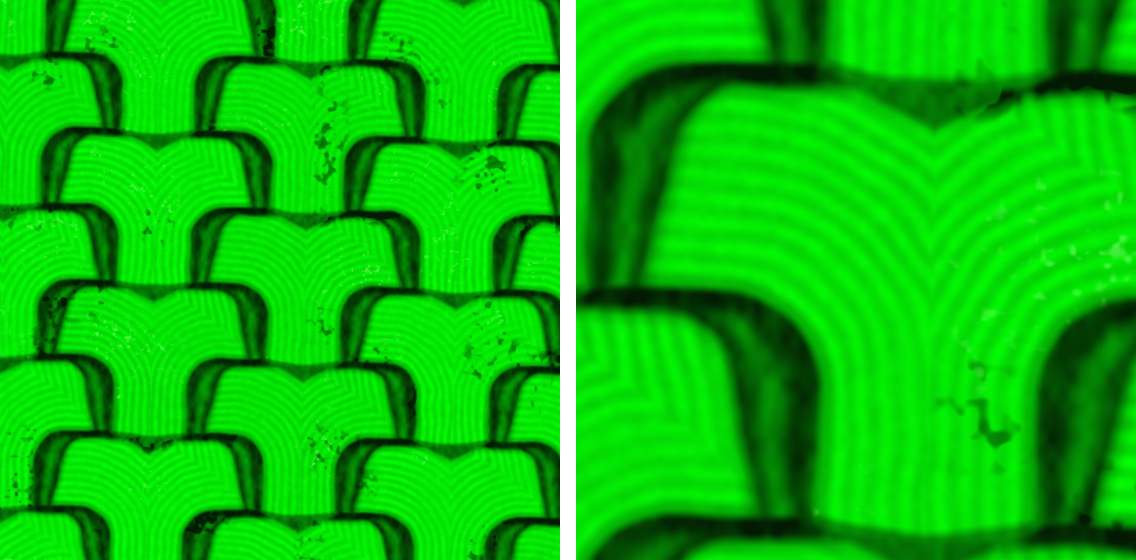
Left, the full canvas; right, a detail of the centre.
Give the GLSL for this pattern, as a three.js fragment shader.

```glsl
varying vec2 vUv;

float hash(vec2 p) {
  vec3 a = fract(p.xyx * 0.1031);
  a += dot(a, a.yzx + 33.33);
  return fract((a.x + a.y) * a.z);
}

float noise(vec2 p) {
  vec2 i = floor(p), f = fract(p);
  f = f * f * (3.0 - 2.0 * f);
  return mix(mix(hash(i), hash(i + vec2(1.0, 0.0)), f.x),
             mix(hash(i + vec2(0.0, 1.0)), hash(i + 1.0), f.x), f.y);
}

// Two turned octaves
float grit(vec2 p) {
  p = mat2(0.8, 0.6, -0.6, 0.8) * p;
  return 0.6 * noise(p) + 0.4 * noise(mat2(1.6, -1.2, 1.2, 1.6) * p + 9.0);
}

float roundedCorner(vec2 edges, float radius) {
  vec2 e = edges + radius;
  return length(max(e, 0.0)) + min(max(e.x, e.y), 0.0) - radius;
}

// Outer outline of a block, open downward; lower blocks overlap it
float shell(vec2 q) {
  float x = abs(q.x);
  float top = q.y - 0.07 - 0.04 * smoothstep(0.16, 0.3, x);
  return roundedCorner(vec2(x - 0.763 - 0.04 * min(q.y + 0.3, 0.0), top), 0.22);
}

// Raised top of a block: slanted ends and a V notch
float face(vec2 q) {
  float x = abs(q.x);
  float side = x - 0.545 + 0.23 * q.y;
  float top = q.y - 0.06 + 0.5 * max(0.17 - x, 0.0);
  return roundedCorner(vec2(side, top), 0.11);
}

vec3 blockColor(vec2 q, vec2 id) {
  float x = abs(q.x);
  vec2 grain = q + id * 7.3;
  float outer = shell(q), rim = face(q);
  float elbow = shell(vec2(x - 1.0, q.y + 0.5));
  float patchy = noise(grain * 4.0);
  float fine = grit(grain * 30.0);

  // Ridges bend from arm to stem and turn a corner at the right end
  float track = q.x > 0.0 ? min(elbow, 0.62 - 0.23 * q.y - x) : elbow;
  float ridge = cos(6.2832 * (track + 0.012 * noise(grain * 7.0)) / 0.051);
  float top = 0.905 + 0.055 * ridge * (0.5 + 0.7 * patchy);
  top += 0.08 * (fine - 0.5) + 0.03 * (hash(id) - 0.5);
  top *= mix(0.78, 1.0, smoothstep(0.0, 0.045, elbow));
  top *= mix(0.76, 1.0, smoothstep(0.0, 0.045, -rim));
  top *= mix(0.6, 1.0, smoothstep(-0.93, -0.9, q.y - 0.5 * x * x));

  // Stepped side walls and the narrow shadow above each arm
  float depth = clamp(rim / max(rim - outer, 0.001), 0.0, 1.0);
  float steps = 0.44 + 0.13 * cos(10.0 * depth + 2.2) - 0.08 * depth;
  float shadow = mix(0.45, 0.2, smoothstep(0.16, 0.28, x));
  float wall = mix(shadow, steps, smoothstep(0.45, 0.6, x - 0.25 * q.y));
  float arch = smoothstep(-0.35, 0.0, q.y) * smoothstep(0.2, 0.3, x);
  wall *= mix(1.0, 0.55, arch * smoothstep(-0.055, -0.015, outer));
  wall += 0.26 * (grit(grain * vec2(24.0, 15.0)) - 0.5);
  float g = mix(top, wall, smoothstep(-0.018, 0.018, rim));

  // Chipped spots and pale glints
  float chips = smoothstep(0.72, 0.9, noise(grain * 2.7 + 19.0));
  g -= 0.4 * chips * smoothstep(0.55, 0.8, grit(grain * 20.0 + 5.0));
  float gloss = smoothstep(0.55, 0.85, noise(grain * 3.1 + 41.0));
  float glint = gloss * smoothstep(0.64, 0.88, grit(grain * 32.0 + 3.0));
  glint *= smoothstep(0.03, 0.09, -rim);
  return mix(vec3(0.01, clamp(g, 0.1, 1.0), 0.01), vec3(0.45, 1.0, 0.4), 0.6 * glint);
}

void main() {
  vec2 p = mat2(1.0, 0.0265, -0.0265, 1.0) * (vUv - vec2(0.2734, 0.469)) * 3.7;
  p += 0.012 * (vec2(noise(p * 9.0), noise(p * 9.0 + 31.0)) - 0.5);
  float column = floor(p.x);
  float row = floor(2.0 * p.y) + 2.0;
  vec3 color = vec3(0.01, 0.3, 0.01);

  // Staggered blocks, layered from the highest to the lowest
  for (int i = 0; i < 4; i++) {
    vec2 id = vec2(column + mod(column + row, 2.0), row);
    vec2 q = p - id * vec2(1.0, 0.5);
    color = mix(color, blockColor(q, id), smoothstep(0.014, -0.014, shell(q)));
    row -= 1.0;
  }
  gl_FragColor = vec4(color, 1.0);
}
```
